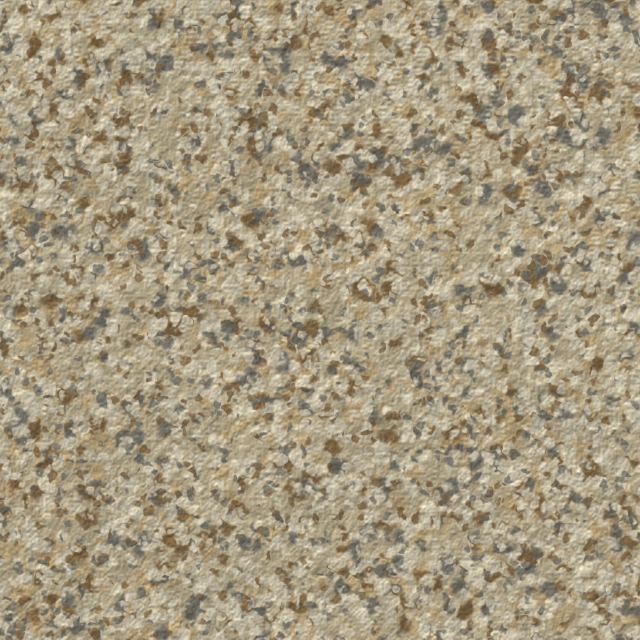
This texture is drawn by a three.js fragment shader. Its source:

```glsl
// Rough granular stone: cream, ochre, brown and slate mineral grains.
// Scattered ragged ellipses are layered from coarse to fine over a mottled
// ground, then a fine bumpy relief is lit from the upper left.
varying vec2 vUv;

const vec3 GROUND = vec3(0.670, 0.622, 0.512);
const vec3 CREAM  = vec3(0.775, 0.742, 0.655);
const vec3 OCHRE  = vec3(0.675, 0.585, 0.425);
const vec3 BROWN  = vec3(0.430, 0.335, 0.215);
const vec3 SLATE  = vec3(0.390, 0.385, 0.360);
const vec3 GLINT  = vec3(0.880, 0.870, 0.820);

const float COARSE = 34.0;         // cells across for the large grains
const float FINE = 74.0;           // cells across for the small grains
const float RAGGED = 0.0085;       // how far grain outlines wander
const float EDGE = 0.16;           // softness of grain outlines
const float TONE_SPREAD = 0.13;    // brightness change from grain to grain
const float RELIEF = 0.95;         // strength of the bump shading
const vec2 LIGHT_STEP = vec2(-0.0014, 0.0021);

float hash(vec2 p) {
  return fract(sin(dot(p, vec2(127.1, 311.7))) * 43758.5453);
}

vec2 hash2(vec2 p) {
  return vec2(hash(p), hash(p + vec2(37.3, 17.9)));
}

float noise(vec2 p) {
  vec2 i = floor(p);
  vec2 f = fract(p);
  f = f * f * (3.0 - 2.0 * f);
  float low = mix(hash(i), hash(i + vec2(1.0, 0.0)), f.x);
  float high = mix(hash(i + vec2(0.0, 1.0)), hash(i + vec2(1.0, 1.0)), f.x);
  return mix(low, high, f.y);
}

// Offsets the plane so that grain outlines become irregular.
vec2 warp(vec2 p) {
  vec2 broad = vec2(noise(p * 85.0), noise(p * 85.0 + 41.0)) - 0.5;
  vec2 sharp = vec2(noise(p * 190.0 + 13.0), noise(p * 190.0 + 67.0)) - 0.5;
  return p + RAGGED * (broad + 0.6 * sharp);
}

// Scattered ellipses: x is the coverage, y the random tone of the grain.
vec2 grains(vec2 p, float scale, float chance, float seed) {
  vec2 q = p * scale + seed * 3.7;
  vec2 cell = floor(q);
  vec2 best = vec2(0.0, 0.5);
  for (int y = -1; y <= 1; y++) {
    for (int x = -1; x <= 1; x++) {
      vec2 id = cell + vec2(float(x), float(y));
      vec2 key = id + seed * 11.3;
      if (hash(key + 5.1) < chance) {
        vec2 d = q - id - hash2(key);
        vec2 shape = hash2(key + 23.7);
        float angle = 3.14159 * hash(key + 71.9);
        float c = cos(angle);
        float s = sin(angle);
        d = vec2(c * d.x + s * d.y, c * d.y - s * d.x);
        d *= vec2(mix(0.75, 1.0, shape.x), mix(1.35, 1.0, shape.x));
        float radius = mix(0.24, 0.54, shape.y);
        float cover = 1.0 - smoothstep(-EDGE, EDGE, length(d) - radius);
        if (cover > best.x) best = vec2(cover, shape.x);
      }
    }
  }
  return best;
}

// Paints one layer of grains over the colour below it.
vec3 paint(vec3 base, vec3 tint, vec2 grain, float opacity) {
  vec3 toned = tint * (1.0 + TONE_SPREAD * (grain.y - 0.5));
  return mix(base, toned, grain.x * opacity);
}

float height(vec2 p) {
  return 0.50 * noise(p * 68.0) + 0.36 * noise(p * 137.0 + 19.0)
       + 0.28 * noise(p * 255.0 + 53.0);
}

void main() {
  vec2 p = warp(vUv);

  // Mottled ground
  float mottle = noise(p * 26.0) + 0.6 * noise(p * 60.0 + 7.0) - 0.8;
  vec3 color = GROUND * (1.0 + 0.10 * mottle);

  // Coarse grains
  color = paint(color, OCHRE, grains(p, COARSE * 0.85, 0.50, 1.0), 0.75);
  color = paint(color, BROWN, grains(p, COARSE, 0.22, 2.0), 0.85);
  color = paint(color, SLATE, grains(p, COARSE * 1.1, 0.19, 3.0), 0.85);
  color = paint(color, CREAM, grains(p, COARSE * 1.2, 0.55, 4.0), 0.85);

  // Fine grains
  color = paint(color, BROWN, grains(p, FINE, 0.17, 5.0), 0.72);
  color = paint(color, SLATE, grains(p, FINE * 1.08, 0.16, 6.0), 0.70);
  color = paint(color, CREAM, grains(p, FINE * 0.92, 0.36, 7.0), 0.80);

  // Bumpy relief, soft large-scale drift and small bright glints
  float slope = height(vUv) - height(vUv + LIGHT_STEP);
  float drift = noise(vUv * 5.0 + 3.0) - 0.5;
  color *= 1.0 + RELIEF * slope + 0.04 * drift;
  float glint = smoothstep(0.80, 0.97, noise(vUv * 210.0 + 91.0));
  color = mix(color, GLINT, 0.35 * glint * smoothstep(-0.02, 0.10, slope));

  gl_FragColor = vec4(clamp(color, 0.0, 1.0), 1.0);
}
```
